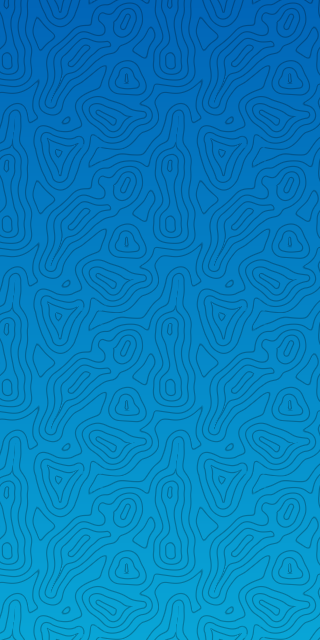
Reproduce this pattern procedurally as a Shadertoy shader.

```glsl
// Tiled topographic contour lines over a vertical blue gradient.
// Tapered ridge segments are blended by a smooth minimum into one periodic
// height field, bent by layered sines, then cut into evenly spaced thin lines.

const float PERIOD = 0.5104;       // tile side, in canvas widths
const float SPACING = 0.039;       // height between contours, in tiles
const float FIRST_LEVEL = 0.02;    // height of the innermost contour
const float BLEND = 0.022;         // softness where ridges merge
const float WARP = 0.008;          // strength of the organic bending
const float LINE_WIDTH = 0.0072;   // in tiles
const float LINE_ALPHA = 0.275;
const vec3 TOP_COLOR = vec3(0.005, 0.395, 0.718);
const vec3 BOTTOM_COLOR = vec3(0.035, 0.648, 0.840);
const vec3 LINE_COLOR = vec3(0.0, 0.02, 0.04);
const vec2 WEAR_CENTER = vec2(0.56, 0.92);
const float WEAR_RADIUS = 0.14;
const float TAU = 6.2831853;

// Ridge ends in tile units, y down: position and depth below the peak.
const int RIDGES = 16;
const vec3 RIDGE_START[RIDGES] = vec3[RIDGES](
    vec3(0.367, 0.94, 0.027), vec3(0.367, 0.94, 0.027), vec3(0.367, 0.94, 0.027),
    vec3(1.046, 1.00, 0.01), vec3(1.046, 1.05, 0.04), vec3(1.05, 1.35, -0.01),
    vec3(1.05, 0.96, 0.10), vec3(0.60, 0.68, 0.005), vec3(0.69, 0.73, 0.04),
    vec3(0.78, 1.45, 0.015), vec3(0.74, 1.51, 0.04), vec3(0.76, 1.17, 0.005),
    vec3(0.75, 1.16, 0.07), vec3(0.43, 1.38, 0.005), vec3(0.53, 1.30, 0.04),
    vec3(0.41, 1.39, 0.05));
const vec3 RIDGE_END[RIDGES] = vec3[RIDGES](
    vec3(0.28, 0.85, 0.06), vec3(0.48, 0.87, 0.06), vec3(0.365, 1.08, 0.055),
    vec3(1.046, 1.04, 0.01), vec3(1.05, 1.30, 0.04), vec3(1.05, 1.39, -0.01),
    vec3(1.10, 0.72, 0.10), vec3(0.69, 0.74, 0.005), vec3(0.87, 0.71, 0.075),
    vec3(0.78, 1.49, 0.015), vec3(0.83, 1.51, 0.04), vec3(0.79, 1.11, 0.005),
    vec3(0.62, 1.10, 0.075), vec3(0.53, 1.30, 0.005), vec3(0.66, 1.265, 0.045),
    vec3(0.32, 1.62, 0.06));

// Shortest offset on the repeating tile.
vec2 wrap(vec2 v) { return v - floor(v + 0.5); }

// Whole-numbered frequencies keep the bending seamless across tiles.
vec2 bend(vec2 p) {
    vec2 q = TAU * p;
    vec2 broad = sin(vec2(3.0 * q.y + q.x, 3.0 * q.x - 2.0 * q.y + 1.3));
    vec2 fine = sin(vec2(6.0 * q.y - 2.0 * q.x + 2.1, 5.0 * q.x + 4.0 * q.y));
    return p + WARP * (broad + 0.4 * fine);
}

// Distance to a ridge whose depth changes along its length.
float ridgeDepth(vec2 p, vec3 a, vec3 b) {
    vec2 axis = b.xy - a.xy;
    vec2 rel = wrap(p - 0.5 * (a.xy + b.xy)) + 0.5 * axis;
    float along = clamp(dot(rel, axis) / dot(axis, axis), 0.0, 1.0);
    return length(rel - along * axis) + mix(a.z, b.z, along);
}

float terrainDepth(vec2 p) {
    p = bend(p);
    float sum = 0.0;
    for (int i = 0; i < RIDGES; i++)
        sum += exp(-ridgeDepth(p, RIDGE_START[i], RIDGE_END[i]) / BLEND);
    return -BLEND * log(sum);
}

// Small breaks in the lines beside the largest hill.
float wear(vec2 p) {
    vec2 v = wrap(p - WEAR_CENTER);
    float patchMask = 1.0 - smoothstep(0.4, 1.0, length(v) / WEAR_RADIUS);
    float breaks = sin(110.0 * v.x + 2.0 * sin(40.0 * v.y)) * sin(95.0 * v.y + 1.0);
    return patchMask * smoothstep(0.25, 0.6, breaks);
}

void mainImage(out vec4 fragColor, in vec2 fragCoord) {
    vec2 fromTop = vec2(fragCoord.x, iResolution.y - fragCoord.y);
    float pixel = 1.0 / (iResolution.x * PERIOD);
    vec2 p = fromTop * pixel;

    // Divide by the slope so every contour has the same width.
    float depth = terrainDepth(p);
    float slope = length(vec2(terrainDepth(p + vec2(pixel, 0.0)),
                              terrainDepth(p + vec2(0.0, pixel))) - depth) / pixel;
    float level = depth - FIRST_LEVEL;
    float offset = abs(level - SPACING * floor(level / SPACING + 0.5));
    float dist = offset / max(slope, 0.35);

    // Box coverage keeps thin lines smooth at any size.
    float halfWidth = 0.5 * LINE_WIDTH;
    float covered = min(halfWidth, dist + 0.5 * pixel) - max(-halfWidth, dist - 0.5 * pixel);
    float ink = clamp(covered / pixel, 0.0, 1.0) * (1.0 - 0.7 * wear(p));

    vec3 color = mix(BOTTOM_COLOR, TOP_COLOR, fragCoord.y / iResolution.y);
    fragColor = vec4(mix(color, LINE_COLOR, LINE_ALPHA * ink), 1.0);
}
```
